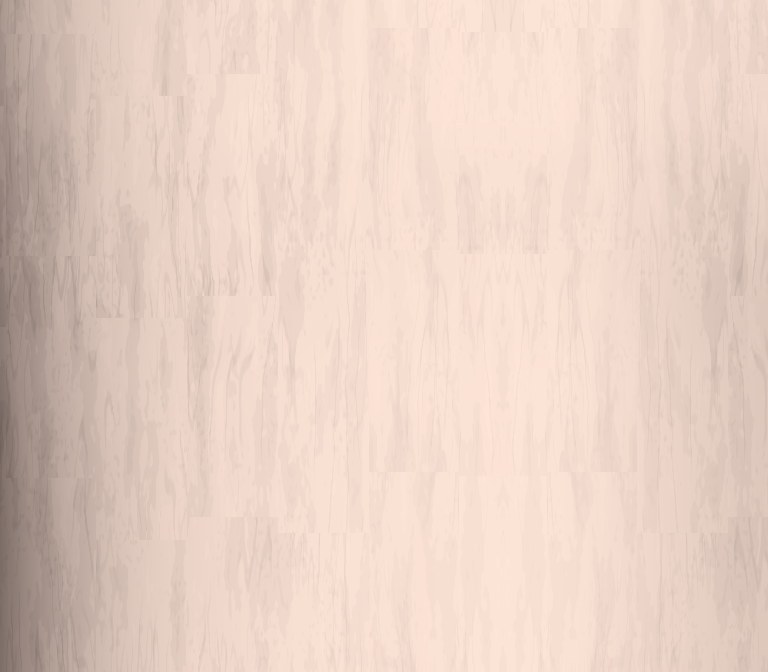
This texture is drawn by a WebGL 2 fragment shader. Its source:

```glsl
#version 300 es
precision highp float;

uniform vec2 u_resolution;
out vec4 outColor;

#define BASE_COLOR vec3(0.985, 0.890, 0.837)
#define SHADE_TINT vec3(1.0, 0.93, 0.87)
#define LEFT_SHADE 0.47
#define LEFT_FALLOFF 0.12
#define RIGHT_SHADE 0.10
#define MIRROR_X 0.655
#define BOARD_SIZE vec2(0.135, 0.33)
#define GRAIN_SCALE vec2(30.0, 3.6)
#define PATCH_DEPTH 0.022
#define LINE_DEPTH 0.030
#define SPECK_DEPTH 0.018

// Integer hash giving two values in 0..1
vec2 hash2(vec2 cell) {
    uvec2 h = uvec2(ivec2(cell)) * uvec2(1597334673u, 3812015801u);
    uint n = (h.x ^ h.y) * 1597334673u;
    n = (n ^ (n >> 15)) * 2246822519u;
    n ^= n >> 13;
    return vec2(n & 0xffffu, n >> 16) / 65535.0;
}

float cornerSlope(vec2 cell, vec2 toPoint) {
    float angle = 6.28318 * hash2(cell).x;
    return dot(vec2(cos(angle), sin(angle)), toPoint);
}

float gradientNoise(vec2 p) {
    vec2 i = floor(p), f = p - i;
    vec2 w = f * f * f * (f * (f * 6.0 - 15.0) + 10.0);
    vec2 e = vec2(1.0, 0.0);
    float low = mix(cornerSlope(i, f), cornerSlope(i + e.xy, f - e.xy), w.x);
    float high = mix(cornerSlope(i + e.yx, f - e.yx), cornerSlope(i + e.xx, f - e.xx), w.x);
    return mix(low, high, w.y);
}

float fbm(vec2 p) {
    float sum = 0.0, amplitude = 0.6;
    for (int i = 0; i < 4; i++) {
        sum += amplitude * gradientNoise(p);
        p = p * vec2(1.9, 2.3) + 17.3;
        amplitude *= 0.55;
    }
    return sum;
}

// Thin strokes along the zero contour of stretched noise
float fiberLines(vec2 p, vec2 scale, float width) {
    float contour = abs(gradientNoise(p * scale));
    float presence = smoothstep(0.0, 0.22, gradientNoise(p * vec2(13.0, 5.0) + 41.0));
    return (1.0 - smoothstep(width * 0.4, width, contour)) * presence;
}

// Darkening by wood grain inside one board
float grain(vec2 p) {
    vec2 q = p;
    q.x += 0.010 * gradientNoise(p * vec2(9.0, 5.0));
    q.x += 0.003 * gradientNoise(p * vec2(30.0, 22.0));
    float ragged = gradientNoise(q * vec2(170.0, 65.0));
    float streak = fbm(q * GRAIN_SCALE) + 0.10 * ragged;

    // Flat tonal patches with torn edges
    float depth = PATCH_DEPTH * smoothstep(0.03, 0.08, streak);
    depth += PATCH_DEPTH * 0.8 * smoothstep(0.23, 0.29, streak);
    depth -= PATCH_DEPTH * 0.4 * smoothstep(0.20, 0.26, -streak);

    // Fibers and fine flecks
    depth += LINE_DEPTH * fiberLines(q + 3.1, vec2(42.0, 3.2), 0.055);
    depth += LINE_DEPTH * 0.7 * fiberLines(q + 7.7, vec2(75.0, 7.0), 0.080);
    float fleck = gradientNoise(q * vec2(190.0, 80.0) + 9.0);
    float fleckZone = smoothstep(-0.02, 0.25, gradientNoise(p * vec2(16.0, 7.0) + 23.0));
    return depth + SPECK_DEPTH * fleckZone * smoothstep(0.16, 0.32, fleck);
}

// Soft falloff toward the sides, deeper near the bottom
float sideShade(vec2 uv) {
    float left = LEFT_SHADE * exp(-uv.x / LEFT_FALLOFF);
    left *= mix(1.08, 0.68, smoothstep(0.1, 1.0, uv.y));
    float right = RIGHT_SHADE * smoothstep(0.70, 1.02, uv.x);
    right *= mix(1.15, 0.35, smoothstep(0.5, 1.0, uv.y));
    return left + right;
}

void main() {
    vec2 uv = gl_FragCoord.xy / u_resolution;
    float aspect = u_resolution.x / u_resolution.y;

    // Mirrored boards, staggered from column to column
    vec2 p = vec2(abs(uv.x - MIRROR_X) * aspect, uv.y);
    vec2 boardPos = (p + vec2(0.07, 0.0)) / BOARD_SIZE;
    float column = floor(boardPos.x);
    boardPos.y += 0.45 * hash2(vec2(column, 5.0)).x;
    vec2 board = floor(boardPos);
    vec2 boardHash = hash2(board + 11.0);
    vec2 grainPos = p + vec2(0.0, 8.0 * floor(boardHash.y * 5.0));

    // Stronger figure away from the bright center
    float strength = mix(0.75, 1.25, smoothstep(0.10, 0.45, p.x));
    float middleBand = smoothstep(0.44, 0.52, uv.y) * (1.0 - smoothstep(0.74, 0.84, uv.y));
    strength *= 1.0 + 0.25 * middleBand;

    float drop = sideShade(uv) + strength * grain(grainPos);
    drop += 0.006 * (boardHash.x - 0.5) + 0.008 * middleBand;
    outColor = vec4(clamp(BASE_COLOR - drop * SHADE_TINT, 0.0, 1.0), 1.0);
}
```
